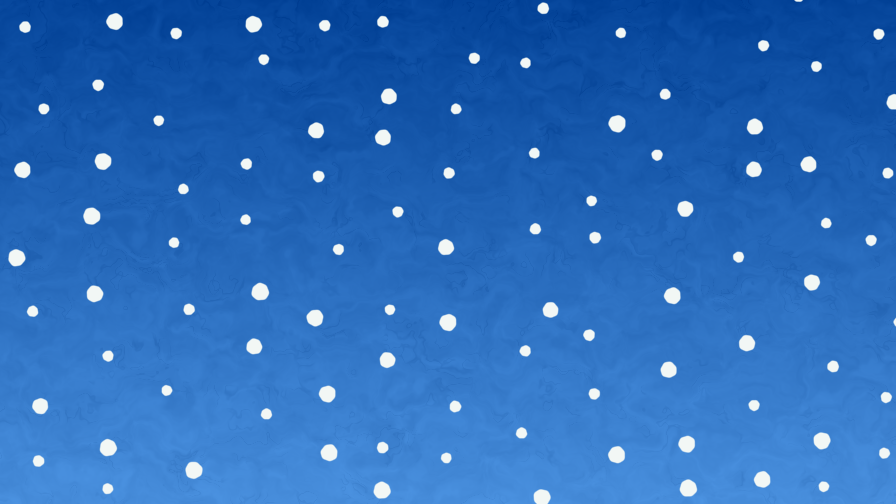
Reproduce this pattern procedurally as a Shadertoy shader.

```glsl
// Scattered white snow dots on a blue vertical gradient with a faint paper grain.

const vec3 SKY_TOP = vec3(0.015, 0.265, 0.60);
const vec3 SKY_BOTTOM = vec3(0.28, 0.555, 0.86);
const vec3 SNOW = vec3(0.95, 0.97, 0.96);
const float CELL = 0.141;        // dot spacing, in canvas heights
const float JITTER = 0.54;       // share of a cell a dot may wander
const float SMALL_RADIUS = 0.0108;
const float LARGE_RADIUS = 0.0162;
const float LARGE_SHARE = 0.42;

float hash(vec2 p) {
    return fract(sin(dot(p, vec2(127.1, 311.7))) * 43758.5453);
}

vec2 hash2(vec2 p) {
    return vec2(hash(p), hash(p + 57.3));
}

float valueNoise(vec2 p) {
    vec2 i = floor(p);
    vec2 f = fract(p);
    f = f * f * (3.0 - 2.0 * f);
    float low = mix(hash(i), hash(i + vec2(1, 0)), f.x);
    float high = mix(hash(i + vec2(0, 1)), hash(i + vec2(1, 1)), f.x);
    return mix(low, high, f.y);
}

float fbm(vec2 p) {
    float sum = 0.0;
    float weight = 0.5;
    for (int octave = 0; octave < 4; octave++) {
        sum += weight * valueNoise(p);
        p = mat2(1.6, 1.2, -1.2, 1.6) * p + 7.3;
        weight *= 0.5;
    }
    return sum;
}

// Paper relief: soft mottling minus short, curled dark fibres.
float paperGrain(vec2 p) {
    vec2 warp = vec2(fbm(p * 14.0), fbm(p * 14.0 + 31.0)) - 0.5;
    float mottle = fbm(p * vec2(26.0, 40.0) + warp * 5.0) - 0.47;
    float ridge = abs(valueNoise(p * vec2(30.0, 42.0) + warp * 9.0) - 0.5);
    float patches = smoothstep(0.5, 0.75, valueNoise(p * 23.0 + 11.0));
    float fibre = (1.0 - smoothstep(0.0, 0.09, ridge)) * patches;
    return 0.075 * mottle - 0.028 * fibre;
}

// Signed distance to a slightly uneven disc.
float roughDisc(vec2 offset, float radius, float seed) {
    float angle = atan(offset.y, offset.x);
    float wobble = sin(angle * 3.0 + seed * 6.3) + 0.7 * sin(angle * 7.0 + seed * 40.0);
    return length(offset) - radius * (1.0 + 0.03 * wobble);
}

// Distance to the nearest dot of a jittered, column-staggered grid.
float snowDistance(vec2 p) {
    float nearest = 1.0;
    float column = floor(p.x / CELL);
    for (int x = -1; x <= 1; x++) {
        float col = column + float(x);
        float stagger = 0.5 * mod(col, 2.0);
        float row = floor(p.y / CELL - stagger);
        for (int y = -1; y <= 1; y++) {
            vec2 id = vec2(col, row + float(y));
            vec2 jitter = (hash2(id + 3.7) - 0.5) * JITTER;
            vec2 center = (id + vec2(0.5, 0.5 + stagger) + jitter) * CELL;
            float isLarge = step(hash(id + 19.1), LARGE_SHARE);
            float radius = mix(SMALL_RADIUS, LARGE_RADIUS, isLarge);
            radius *= mix(0.94, 1.06, hash(id + 41.9));
            nearest = min(nearest, roughDisc(p - center, radius, hash(id + 73.0)));
        }
    }
    return nearest;
}

void mainImage(out vec4 fragColor, in vec2 fragCoord) {
    vec2 p = fragCoord / iResolution.y;

    // Sky with paper texture
    vec3 color = mix(SKY_BOTTOM, SKY_TOP, p.y);
    color += paperGrain(p) * vec3(0.8, 1.0, 1.1);

    // Snow dots with a soft edge
    float edge = max(0.0018, 0.8 / iResolution.y);
    float coverage = 1.0 - smoothstep(-edge, edge, snowDistance(p));
    color = mix(color, SNOW, coverage);

    fragColor = vec4(color, 1.0);
}
```
